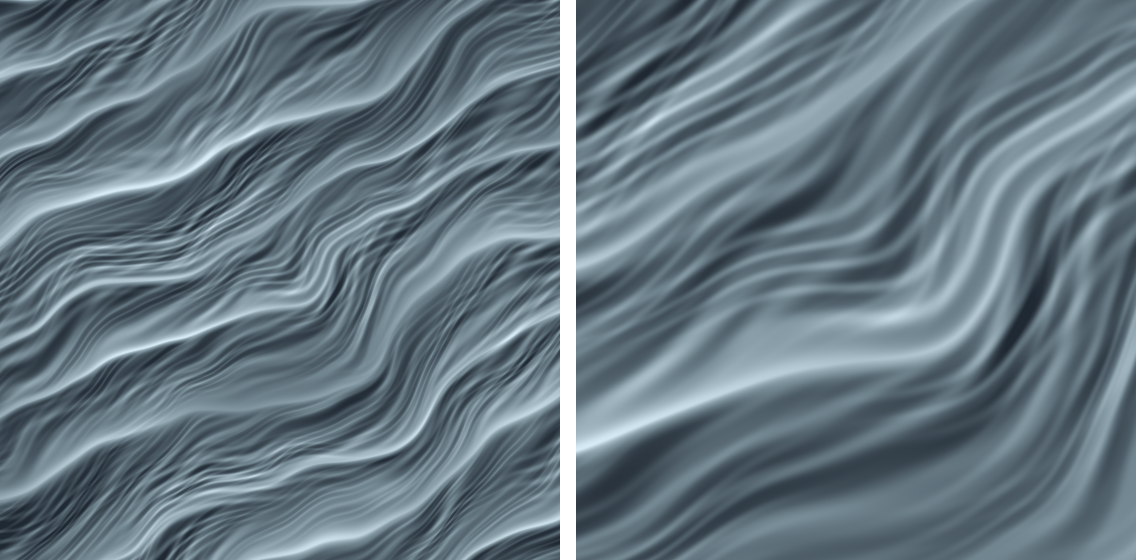
Left, the full canvas; right, a detail of the centre.
A Shadertoy shader for this texture:

```glsl
// Slate-blue wind-swept folds: slanted bright crests with fine silky strands between them.
#define TILT 0.47          // direction of the folds, radians
#define FOLDS 7.3          // main folds per canvas height
#define WARP 0.095         // sway of the folds
#define FOLD_GAIN 0.80     // contrast of the folds
#define STRAND_FREQ 20.0   // coarsest strands per canvas height
#define STRAND_GAIN 0.50   // contrast of the coarsest strands
#define STRAND_SHEAR 0.30  // extra steepness of the strands
#define BUNDLE_GAIN 0.46   // contrast of threads that follow the crests
#define BRIGHTNESS 0.39
#define DARK vec3(0.22, 0.27, 0.31)
#define MID vec3(0.44, 0.52, 0.56)
#define LIGHT vec3(0.66, 0.74, 0.78)

vec2 gradient(vec2 cell) {
    vec3 h = fract(cell.xyx * vec3(0.1031, 0.1030, 0.0973));
    h += dot(h, h.yzx + 33.33);
    float angle = 6.2832 * fract((h.x + h.y) * h.z);
    return vec2(cos(angle), sin(angle));
}

// Gradient noise, roughly -1 to 1
float noise(vec2 p) {
    vec2 i = floor(p), f = p - i;
    vec2 w = f * f * f * (f * (f * 6.0 - 15.0) + 10.0);
    float a = dot(gradient(i), f);
    float b = dot(gradient(i + vec2(1, 0)), f - vec2(1, 0));
    float c = dot(gradient(i + vec2(0, 1)), f - vec2(0, 1));
    float d = dot(gradient(i + vec2(1, 1)), f - vec2(1, 1));
    return 1.4 * mix(mix(a, b, w.x), mix(c, d, w.x), w.y);
}

// Lit slope above each crest, sudden shade below it; mean near zero
float fold(float phase) {
    float f = fract(phase);
    float slope = 1.0 - smoothstep(0.0, 0.80, f) + smoothstep(0.88, 1.0, f);
    float d = min(f * 16.0, (1.0 - f) * 46.0);
    return 0.52 * slope + 0.68 / (1.0 + d * d) - 0.34;
}

// Thin bright thread with a wider dark gap; mean near zero
float strand(float phase) {
    float c = 0.5 + 0.5 * cos(6.2832 * phase);
    return c * c - 0.375;
}

void mainImage(out vec4 fragColor, in vec2 fragCoord) {
    // Axes along and across the flow
    vec2 p = fragCoord / iResolution.y;
    float along = dot(p, vec2(cos(TILT), sin(TILT))) + 3.0;
    float across = dot(p, vec2(-sin(TILT), cos(TILT))) + 5.0;
    vec2 q = vec2(along, across);

    // Swaying flow lines
    float flow = across + WARP * noise(q * vec2(2.3, 1.8))
               + 0.30 * WARP * noise(q * vec2(5.2, 3.7) + 17.0)
               + 0.08 * WARP * noise(q * vec2(11.0, 8.0) + 41.0);

    // Main folds, fading in and out along their length
    float phase = flow * FOLDS + 0.45 * noise(vec2(along * 1.6, flow * 4.0) + 29.0);
    float depth = fract(phase);
    float strength = clamp(0.9 + 1.0 * noise(vec2(along * 2.2, flow * 5.0) + 53.0), 0.15, 1.4);
    float tone = BRIGHTNESS + FOLD_GAIN * strength * fold(phase);
    tone += 0.22 * noise(q * vec2(1.8, 3.2) + 71.0);

    // Steeper strands between the crests, at three sizes
    float hollow = smoothstep(0.0, 0.30, depth) * (1.0 - smoothstep(0.88, 1.0, depth));
    float slanted = flow - STRAND_SHEAR * along;
    float freq = STRAND_FREQ, gain = STRAND_GAIN;
    for (int i = 0; i < 3; i++) {
        float seed = 13.0 * float(i) + 7.3 * floor(phase);
        float bend = noise(vec2(along * 3.0, slanted * freq * 0.32) + seed);
        float patchy = noise(vec2(along * 4.0, slanted * freq * 0.28) + seed + 91.0);
        float amount = smoothstep(-0.6, 0.6, patchy);
        tone += gain * hollow * amount * strand(slanted * freq + 1.1 * bend + seed);
        freq *= 1.9;
        gain *= 0.72;
    }

    // Bundles of threads running parallel to the crests
    for (int i = 0; i < 2; i++) {
        float rate = 34.0 + 32.0 * float(i);
        float seed = 19.0 * float(i) + 113.0;
        float bend = noise(vec2(along * 3.5, flow * rate * 0.3) + seed);
        float gate = smoothstep(-0.15, 0.6, noise(vec2(along * 2.6, flow * 7.0) + seed + 5.0));
        tone += BUNDLE_GAIN * gate * strand(flow * rate + 1.0 * bend);
    }

    // Slate palette, running on past its ends for the deepest and brightest tones
    tone = clamp(tone, -0.22, 1.4);
    vec3 color = tone < 0.5 ? mix(DARK, MID, tone * 2.0) : mix(MID, LIGHT, tone * 2.0 - 1.0);
    fragColor = vec4(color, 1.0);
}
```
